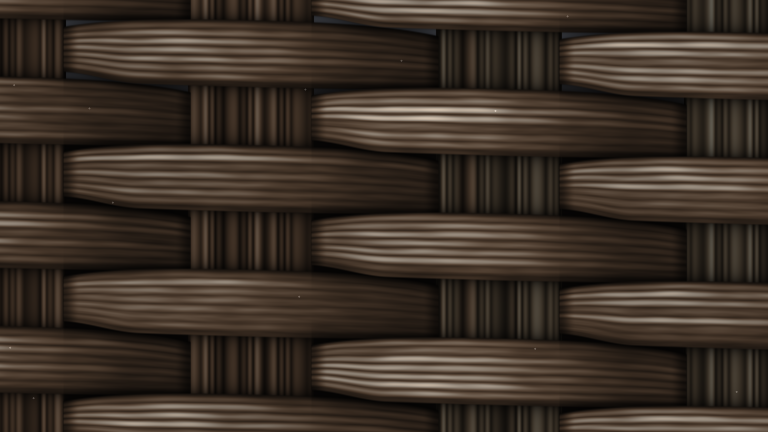
Write a WebGL 2 fragment shader that draws this texture.

```glsl
#version 300 es
precision highp float;
// Brown synthetic wicker: ribbed upright bands with arched, ribbed strands woven
// over every second band. Bands repeat along x, rows along y with alternating
// parity; each strand is a curved strip shaded from ribs, gloss and shadow.
uniform vec2 u_resolution;
out vec4 fragColor;

const float PI = 3.14159265;
const float BAND_PITCH = 0.574;   // in canvas heights
const float ROW_PITCH = 0.1444;
const float REACH = 0.755;        // half length of a strand, in band pitches

float hash(vec2 p) {
    return fract(sin(dot(p, vec2(127.1, 311.7))) * 4375.85);
}

float corner(vec2 cell, vec2 offset) {
    float angle = 2.0 * PI * hash(cell);
    return dot(vec2(cos(angle), sin(angle)), offset);
}

float gradientNoise(vec2 p) {
    vec2 i = floor(p), f = fract(p), e = vec2(1.0, 0.0);
    vec2 u = f * f * f * (f * (f * 6.0 - 15.0) + 10.0);
    return mix(mix(corner(i, f), corner(i + e, f - e), u.x),
               mix(corner(i + e.yx, f - e.yx), corner(i + 1.0, f - 1.0), u.x), u.y);
}

// Rounded rib with its own strength; zero at the grooves.
float rib(float x, float id) {
    float strength = 0.35 + 1.1 * hash(vec2(floor(x), id));
    return strength * pow(sin(PI * fract(x)), 1.5);
}

// Warm brown in the shade, turning grey where it shines.
vec3 plastic(float light) {
    vec3 tint = mix(vec3(1.0, 0.76, 0.57), vec3(1.0, 0.92, 0.83), smoothstep(0.2, 0.58, light));
    return light * tint;
}

vec3 uprightBand(float across, float id, vec2 p) {
    float x = (across / 0.508 + 0.5) * 13.0;
    x += 0.35 * sin(x * 1.7 + id * 2.0);
    float streak = gradientNoise(vec2(x * 0.45, id * 7.3 + p.y * 0.6));
    float light = 0.115 + 0.2 * rib(x, id + 40.0) + 0.1 * streak;
    light *= mix(0.5, 1.0, smoothstep(0.254, 0.225, abs(across)));
    float olive = smoothstep(0.75, 1.05, p.x + 0.5 * streak);
    return plastic(light) * mix(vec3(1.0), vec3(0.88, 0.98, 1.02), olive);
}

// t runs along the strand, w from its upper edge (0) to its lower edge (1).
vec3 wovenStrand(float t, float w, float id) {
    float wear = gradientNoise(vec2(t * 5.0, w * 5.0 + id * 3.1));
    float fine = gradientNoise(vec2(t * 9.0 + id, w * 24.0));
    float gloss = 0.45 + 0.75 * exp(-pow((t + 0.33) / 0.42, 2.0));
    gloss *= mix(1.0, 0.55, smoothstep(0.45, 1.0, w));
    float light = 0.215 + 0.26 * gloss * rib(w * 7.5 + 0.1 * wear, id) * (1.0 + 0.5 * wear);
    light += 0.035 * fine + 0.03 * wear;
    light *= mix(1.08, 0.62, smoothstep(-0.1, 0.72, t));
    light *= mix(0.45, 1.0, smoothstep(REACH, 0.69, abs(t)));
    light *= mix(0.42, 1.0, smoothstep(0.0, 0.13, w) * smoothstep(1.02, 0.84, w));
    return plastic(light * (0.93 + 0.16 * hash(vec2(id, 5.0))));
}

void main() {
    vec2 p = gl_FragCoord.xy / u_resolution.y;
    float down = 1.0 - p.y;
    float s = (p.x - 0.007) / BAND_PITCH;
    float r = (down - 0.1105 - 0.025 * p.x) / ROW_PITCH;
    float soft = max(0.02, 0.7 / (u_resolution.y * ROW_PITCH));

    // Deep gaps, with a little cool daylight near the top.
    vec3 color = mix(vec3(0.06, 0.048, 0.04), vec3(0.5, 0.52, 0.57), smoothstep(0.3, 0.1, down));

    // Upright bands.
    float band = round(s);
    float across = s - band;
    float bandCover = smoothstep(0.257, 0.251, abs(across));
    color = mix(color, uprightBand(across, band, p), bandCover);

    // Strands: far ends first, so the near ends overlap them.
    for (int layer = 0; layer < 2; layer++) {
        for (int j = -1; j <= 1; j++) {
            float row = round(r) + float(j);
            float parity = mod(row + 1.0, 2.0);
            float over = 2.0 * round((s - parity) * 0.5) + parity;
            float t = s - over;
            if ((t < 0.0) != (layer == 1)) continue;
            float id = row * 3.0 + over * 17.0 + 60.0;
            float q = r - row;
            float bend = pow(t / REACH, 2.0);
            float top = -0.54 + 0.07 * bend + 0.11 * bend * bend;
            float bottom = 0.53 - 0.14 * smoothstep(-0.45, -REACH, t) - 0.03 * bend;
            float outside = max(top - q, q - bottom);
            float within = smoothstep(REACH + 0.006, REACH - 0.004, abs(t));
            color *= 1.0 - 0.6 * within * exp(-8.0 * max(outside, 0.0));
            vec3 strand = wovenStrand(t, (q - top) / (bottom - top), id);
            color = mix(color, strand, within * smoothstep(soft, -soft, outside));
        }
    }

    // Sparse dust specks.
    vec2 cell = floor(p * 18.0);
    vec2 spot = 0.25 + 0.5 * vec2(hash(cell + 3.0), hash(cell + 9.0));
    float speck = smoothstep(0.06, 0.02, length(fract(p * 18.0) - spot));
    color += 0.2 * speck * step(0.97, hash(cell + 21.0));

    // Slow unevenness of the light.
    color *= 1.0 + 0.12 * gradientNoise(p * 2.3 + 4.0);
    fragColor = vec4(color, 1.0);
}
```
